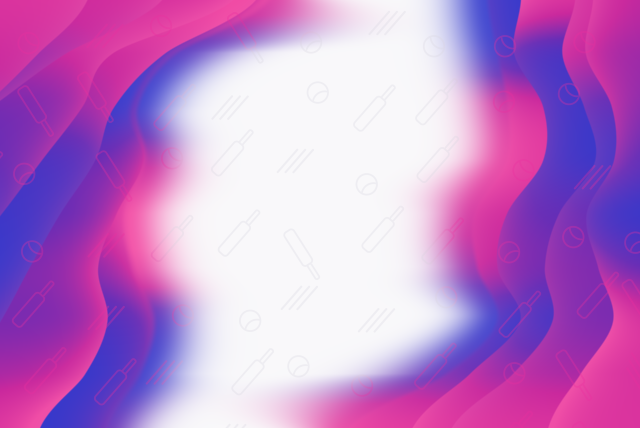
This background is drawn by a WebGL 1 fragment shader. Its source:

```glsl
precision highp float;
// Layered wavy ribbons in blue, violet and pink around a glowing white centre, with faint bat and ball outlines.
uniform vec2 u_resolution;

const vec3 PAPER = vec3(0.975, 0.973, 0.98);
const vec3 BLUE = vec3(0.19, 0.22, 0.80);
const vec3 VIOLET = vec3(0.40, 0.17, 0.71);
const vec3 MAGENTA = vec3(0.79, 0.15, 0.61);
const vec3 PINK = vec3(0.95, 0.27, 0.63);

// Smooth curve through nine evenly spaced knots, t from 0 to 1
float spline(float t, mat3 knots) {
  float sum = 0.0, total = 0.0;
  for (int i = 0; i < 3; i++) {
    for (int j = 0; j < 3; j++) {
      float a = abs(t * 8.0 - float(i * 3 + j));
      float inner = (1.5 * a - 2.5) * a * a + 1.0;
      float outer = ((2.5 - 0.5 * a) * a - 4.0) * a + 2.0;
      float w = a < 1.0 ? inner : (a < 2.0 ? outer : 0.0);
      sum += w * knots[i][j];
      total += w;
    }
  }
  return sum / total;
}

// Signed distance to a wavy edge, positive on its right
float edgeDistance(vec2 p, mat3 knots) {
  float x = spline(p.y, knots);
  float slope = (spline(p.y + 0.004, knots) - x) / 0.004;
  return (p.x - x) / sqrt(1.0 + slope * slope);
}

// Cool to warm colour ramp
vec3 ramp(float warmth) {
  float w = clamp(warmth, 0.0, 1.0) * 3.0;
  vec3 c = mix(BLUE, VIOLET, clamp(w, 0.0, 1.0));
  c = mix(c, MAGENTA, clamp(w - 1.0, 0.0, 1.0));
  return mix(c, PINK, clamp(w - 2.0, 0.0, 1.0));
}

// One ribbon; depth is the distance inside its edge
vec3 ribbon(vec3 below, float depth, float warmth, float rim, float soft) {
  float nearEdge = exp(-max(depth, 0.0) / 0.055);
  vec3 fill = ramp(warmth + rim * nearEdge);
  fill = mix(fill, vec3(0.85, 0.60, 0.85), 0.13 * nearEdge);
  return mix(below, fill, smoothstep(-soft, soft, depth));
}

vec3 glow(vec3 below, float gap, float warmth) {
  float g = max(gap, 0.0) / 0.09;
  return mix(below, ramp(warmth), 0.9 * exp(-g * g));
}

vec3 leftRibbons(vec3 c, vec2 p, float px) {
  float d = edgeDistance(p, mat3(0.625, 0.406, 0.32, 0.34, 0.295, 0.312, 0.36, 0.326, 0.248));
  c = glow(c, d, spline(p.y, mat3(0.8, 0.2, 0.05, 0.6, 1.0, 0.9, 0.2, 0.05, 0.3)));
  c = ribbon(c, -d, spline(p.y, mat3(0.8, 0.2, 0.05, 0.4, 0.6, 0.4, 0.15, 0.0, 0.0)), 0.35, 0.012);
  d = edgeDistance(p, mat3(0.615, 0.4, 0.309, 0.336, 0.273, 0.23, 0.252, 0.199, 0.094));
  c = ribbon(c, -d, spline(p.y, mat3(0.8, 0.2, 0.0, 0.3, 0.3, 0.4, 0.4, 0.55, 0.75)), 0.38 * smoothstep(0.2, 0.4, p.y), mix(0.015, px, smoothstep(0.25, 0.4, p.y)));
  d = edgeDistance(p, mat3(0.6, 0.387, 0.268, 0.223, 0.141, 0.07, 0.002, -0.08, -0.15));
  c = ribbon(c, -d, spline(p.y, mat3(0.9, 0.65, 0.45, 0.15, 0.05, 0.0, 0.1, 0.2, 0.3)), 0.2, px);
  d = edgeDistance(p, mat3(0.547, 0.264, 0.193, 0.098, 0.004, -0.1, -0.2, -0.3, -0.4));
  c = ribbon(c, -d, spline(p.y, mat3(0.75, 0.6, 0.38, 0.28, 0.1, 0.1, 0.1, 0.1, 0.1)), 0.25, px);
  d = edgeDistance(p, mat3(0.38, 0.155, -0.02, -0.2, -0.3, -0.4, -0.4, -0.4, -0.4));
  c = ribbon(c, -d, spline(p.y, mat3(0.7, 0.45, 0.35, 0.3, 0.3, 0.3, 0.3, 0.3, 0.3)), 0.15, px);
  d = edgeDistance(p, mat3(0.205, 0.09, -0.04, -0.2, -0.3, -0.4, -0.4, -0.4, -0.4));
  return ribbon(c, -d, spline(p.y, mat3(0.8, 0.68, 0.55, 0.5, 0.5, 0.5, 0.5, 0.5, 0.5)), 0.05, px);
}

vec3 rightRibbons(vec3 c, vec2 p, float px) {
  float d = edgeDistance(p, mat3(1.143, 1.166, 1.191, 1.189, 1.113, 1.119, 1.166, 1.045, 0.82));
  c = glow(c, -d, spline(p.y, mat3(0.0, 0.1, 0.7, 0.9, 0.75, 0.5, 0.05, 0.3, 0.9)));
  c = ribbon(c, d, spline(p.y, mat3(0.0, 0.1, 0.7, 0.85, 0.7, 0.55, 0.05, 0.3, 0.85)), 0.12, 0.008);
  d = edgeDistance(p, mat3(1.221, 1.205, 1.273, 1.273, 1.188, 1.166, 1.219, 1.1, 0.967));
  c = ribbon(c, d, spline(p.y, mat3(0.75, 0.15, 0.05, 0.05, 0.28, 0.35, 0.1, 0.45, 0.8)), 0.2, px);
  d = edgeDistance(p, mat3(1.348, 1.318, 1.369, 1.395, 1.31, 1.277, 1.295, 1.201, 1.059));
  c = ribbon(c, d, spline(p.y, mat3(0.7, 0.6, 0.25, 0.1, 0.3, 0.4, 0.4, 0.55, 0.8)), 0.1, px);
  d = edgeDistance(p, mat3(1.39, 1.373, 1.434, 1.439, 1.375, 1.402, 1.437, 1.36, 1.285));
  return ribbon(c, d, spline(p.y, mat3(0.6, 0.5, 0.38, 0.22, 0.05, 0.3, 0.7, 0.75, 0.8)), 0.25, px);
}

vec2 hash2(vec2 cell) {
  vec3 h = fract(cell.xyx * vec3(0.1031, 0.1030, 0.0973));
  h += dot(h, h.yzx + 33.33);
  return fract((h.xx + h.yz) * h.zy);
}

float roundedBox(vec2 q, vec2 halfSize, float radius) {
  vec2 e = abs(q) - halfSize + radius;
  return length(max(e, 0.0)) + min(max(e.x, e.y), 0.0) - radius;
}

// Distance to the outline of a ball, a bat or three speed lines
float motif(vec2 q, float kind) {
  float ball = length(q) - 0.024;
  float seam = abs(length(q - vec2(0.03, 0.0)) - 0.028);
  if (kind < 0.4) return min(abs(ball), max(seam, ball));
  float blade = abs(roundedBox(q, vec2(0.046, 0.013), 0.008));
  float grip = abs(roundedBox(q - vec2(0.066, 0.0), vec2(0.02, 0.005), 0.004));
  if (kind < 0.75) return min(blade, grip);
  float row = clamp(floor(q.y / 0.014 + 0.5), -1.0, 1.0);
  return roundedBox(q - vec2(row * 0.012, row * 0.014), vec2(0.035, 0.0003), 0.0003);
}

float outlines(vec2 p, float px) {
  const float CELL = 0.16;
  float nearest = 1.0;
  for (int i = -1; i <= 1; i++) {
    for (int j = -1; j <= 1; j++) {
      vec2 cell = floor(p / CELL) + vec2(float(i), float(j));
      vec2 offset = hash2(cell + 3.0), pick = hash2(cell + 47.0);
      float angle = pick.y < 0.75 ? -0.85 : 1.0;
      vec2 q = p - (cell + 0.3 + 0.4 * offset) * CELL;
      q = mat2(cos(angle), -sin(angle), sin(angle), cos(angle)) * q;
      nearest = min(nearest, motif(q, pick.x));
    }
  }
  return 1.0 - smoothstep(0.0006, 0.0006 + 1.3 * px, nearest);
}

void main() {
  // Height spans 0 to 1 from the top down, width 0 to 1.5
  vec2 uv = gl_FragCoord.xy / u_resolution;
  vec2 p = vec2(uv.x * 1.5, 1.0 - uv.y);
  float px = 1.0 / u_resolution.y;
  vec3 color = rightRibbons(leftRibbons(PAPER, p, px), p, px);

  // Grey strokes on the pale centre, pink ones on the ribbons
  float pale = smoothstep(0.3, 0.9, color.g);
  vec3 ink = mix(vec3(0.92, 0.18, 0.62), vec3(0.85, 0.84, 0.88), pale);
  color = mix(color, ink, 0.32 * outlines(p, px));
  gl_FragColor = vec4(color, 1.0);
}
```
